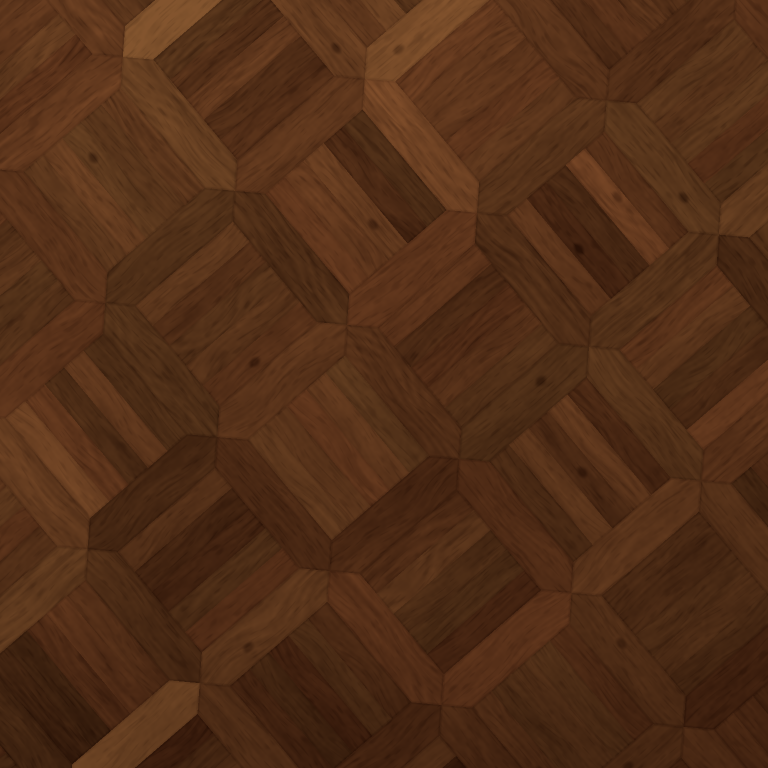
Reproduce this texture procedurally as a Shadertoy shader.

```glsl
float hash(vec2 p) {
    vec3 q = fract(p.xyx * vec3(0.1031, 0.1030, 0.0973));
    q += dot(q, q.yzx + 33.33);
    return fract((q.x + q.y) * q.z);
}

float noise(vec2 p) {
    vec2 i = floor(p), f = fract(p);
    f = f * f * (3.0 - 2.0 * f);
    return mix(mix(hash(i), hash(i + vec2(1, 0)), f.x),
               mix(hash(i + vec2(0, 1)), hash(i + vec2(1, 1)), f.x), f.y);
}

// Wood brightness at g = (along, across) the fibres of one piece
float woodGrain(vec2 g, float seed) {
    vec2 q = g + 40.0 * vec2(seed, fract(seed * 17.3));
    float warped = q.y + 0.07 * noise(q * vec2(3.0, 5.0));
    float broad = noise(vec2(q.x * 2.0, warped * 15.0)) - 0.5;
    float fine = noise(vec2(q.x * 9.0, warped * 65.0)) - 0.5;
    float pores = smoothstep(0.6, 0.95, noise(vec2(q.x * 14.0, warped * 100.0)));

    // Curved growth rings show on some pieces only
    float ring = abs(fract(warped * 14.0 + 3.0 * noise(q * vec2(2.5, 6.0))) - 0.5) - 0.25;
    float figured = smoothstep(0.5, 0.9, fract(seed * 7.1));

    // An occasional small dark knot
    vec2 knotPos = vec2(0.2 + 0.6 * fract(seed * 31.7), 0.08 * (fract(seed * 53.9) - 0.5));
    float knot = step(fract(seed * 91.3), 0.08)
               * (1.0 - smoothstep(0.01, 0.035, length((g - knotPos) * vec2(0.7, 1.0))));

    return 0.17 * broad + 0.16 * fine - 0.13 * pores + 0.28 * figured * ring - 0.35 * knot;
}

vec3 parquet(vec2 p) {
    // Tilted lattice whose nodes are the plank junctions
    vec2 q = inverse(mat2(0.169, 0.146, -0.146, 0.1745)) * (p - vec2(0.452, 0.577));
    vec2 cell = floor(q), node = round(q), local = q - cell;
    vec2 d = abs(q - node);
    float halfWidth = 0.125;
    float nearest = min(d.x, d.y);
    float seed, tone, edge, seamDepth;
    vec2 g;

    if (nearest < halfWidth) {
        // Border plank with mitred ends
        bool flat_ = d.y < d.x;
        vec2 id = flat_ ? vec2(cell.x, node.y) : vec2(node.x, cell.y) + 57.0;
        g = flat_ ? vec2(local.x, q.y - node.y) : vec2(local.y, q.x - node.x);
        seed = hash(id + 113.0);
        tone = 0.36 * (seed - 0.5) + 0.36 * step(0.93, hash(id + 211.0));
        edge = min(halfWidth - nearest, abs(d.x - d.y) * 0.707);
        seamDepth = 0.13;
    } else {
        // Square of five strips, turned on every other cell
        bool even = mod(cell.x + cell.y, 2.0) < 0.5;
        g = even ? local.yx : local;
        float stripWidth = (1.0 - 2.0 * halfWidth) / 5.0;
        float s = (g.y - halfWidth) / stripWidth;
        float k = clamp(floor(s), 0.0, 4.0);
        seed = hash(cell * 5.0 + vec2(k * 19.0 + 307.0, k + 401.0));
        float contrast = 0.15 + 0.4 * hash(cell + 503.0);
        tone = 0.2 * (hash(cell + 607.0) - 0.5) + contrast * (seed - 0.5);
        float stripEdge = min(s - k, k + 1.0 - s) * stripWidth;
        edge = min(nearest - halfWidth, stripEdge);
        seamDepth = stripEdge < nearest - halfWidth ? 0.06 : 0.13;
        g.y -= halfWidth + (k + 0.5) * stripWidth;
    }

    // Light falls off towards the lower right
    float light = 0.40 + 0.38 * (p.y - 0.5) - 0.14 * (p.x - 0.5);
    float wear = 0.12 * (noise(p * 5.0 + 9.0) - 0.5) + 0.06 * (noise(p * 190.0) - 0.5);
    float seam = seamDepth * (1.0 - smoothstep(0.003, 0.014, edge));
    float t = light + tone + wear + woodGrain(g, seed) * (0.6 + light) - seam;

    vec3 darkWood = vec3(0.21, 0.105, 0.045), paleWood = vec3(0.48, 0.295, 0.16);
    vec3 color = mix(darkWood, paleWood, clamp(t, -0.2, 1.15));
    float redness = fract(seed * 23.7) - 0.5;
    return color * (1.0 + redness * vec3(0.04, -0.06, -0.04));
}

void mainImage(out vec4 fragColor, in vec2 fragCoord) {
    // Four samples per pixel smooth the joints
    vec3 sum = vec3(0.0);
    for (int i = 0; i < 4; i++) {
        vec2 offset = vec2(i % 2, i / 2) * 0.5 - 0.25;
        sum += parquet((fragCoord + offset) / iResolution.xy);
    }
    fragColor = vec4(sum / 4.0, 1.0);
}
```
